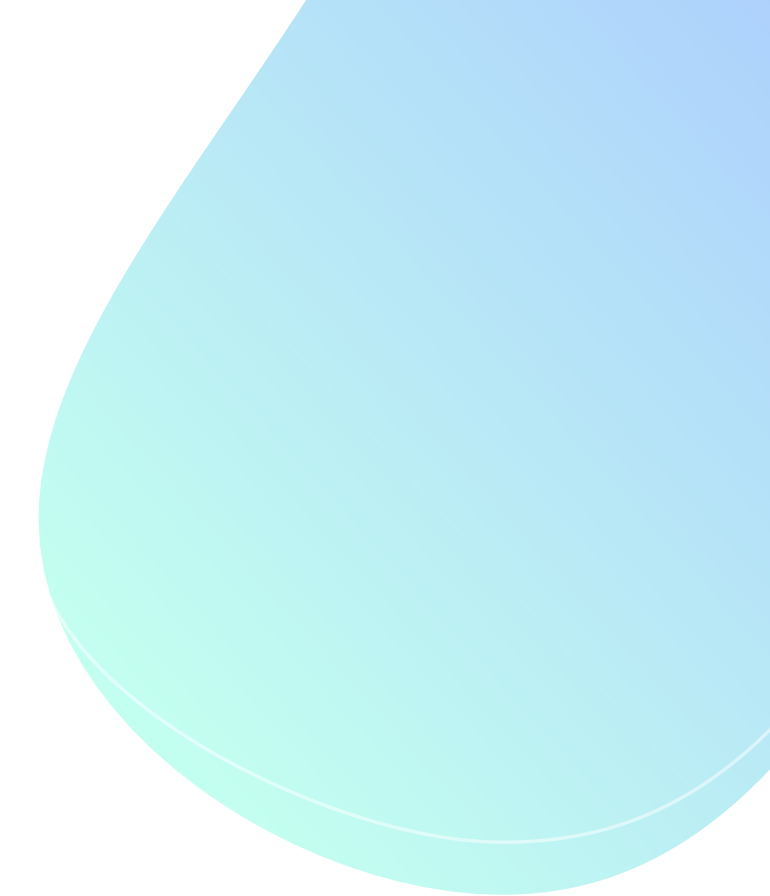
This background is drawn by a WebGL 1 fragment shader. Its source:

```glsl
precision highp float;

uniform vec2 u_resolution;

const float ASPECT = 0.8594;           // design width in canvas heights
const vec3 PAPER = vec3(1.0);
const vec3 MINT = vec3(0.765, 1.0, 0.94);
const vec3 SKY = vec3(0.68, 0.82, 0.99);
const vec2 GRADIENT_DIR = vec2(0.74, 0.67);
const float GRADIENT_START = 0.25;
const float GRADIENT_END = 1.31;
const float LINE_HALF_WIDTH = 0.0019;
const float LINE_OPACITY = 0.5;
const int SEGMENTS = 24;

// Joints shared by neighbouring curves
const vec2 BLOB_LEFT = vec2(0.043, 0.421);
const vec2 BLOB_BOTTOM = vec2(0.560, 0.0013);
const vec2 LINE_BOTTOM = vec2(0.560, 0.060);

vec2 bezier(vec2 a, vec2 b, vec2 c, vec2 d, float t) {
  vec2 bc = mix(b, c, t);
  vec2 left = mix(mix(a, b, t), bc, t);
  vec2 right = mix(bc, mix(c, d, t), t);
  return mix(left, right, t);
}

float segmentDistance(vec2 p, vec2 a, vec2 b) {
  vec2 ap = p - a;
  vec2 ab = b - a;
  return length(ap - ab * clamp(dot(ap, ab) / dot(ab, ab), 0.0, 1.0));
}

// x: distance to the curve, y: -1 for an odd count of crossings to the left
vec2 curveField(vec2 p, vec2 a, vec2 b, vec2 c, vec2 d) {
  vec2 field = vec2(10.0, 1.0);
  vec2 from = a;
  for (int i = 1; i <= SEGMENTS; i++) {
    vec2 to = bezier(a, b, c, d, float(i) / float(SEGMENTS));
    field.x = min(field.x, segmentDistance(p, from, to));
    if ((from.y > p.y) != (to.y > p.y)) {
      float crossing = mix(from.x, to.x, (p.y - from.y) / (to.y - from.y));
      if (crossing < p.x) field.y = -field.y;
    }
    from = to;
  }
  return field;
}

// Signed distance to the blob, open towards the top right
float blobDistance(vec2 p) {
  vec2 side = curveField(p, vec2(0.343, 1.002), vec2(0.202, 0.785),
                         vec2(0.043, 0.596), BLOB_LEFT);
  vec2 belly = curveField(p, BLOB_LEFT, vec2(0.043, 0.186),
                          vec2(0.339, 0.0013), BLOB_BOTTOM);
  vec2 tail = curveField(p, BLOB_BOTTOM, vec2(0.651, 0.0013),
                         vec2(0.755, 0.030), vec2(0.861, 0.143));
  return min(side.x, min(belly.x, tail.x)) * side.y * belly.y * tail.y;
}

float lineDistance(vec2 p) {
  float left = curveField(p, vec2(0.056, 0.332), vec2(0.120, 0.190),
                          vec2(0.391, 0.060), LINE_BOTTOM).x;
  float right = curveField(p, LINE_BOTTOM, vec2(0.651, 0.060),
                           vec2(0.755, 0.081), vec2(0.861, 0.187)).x;
  return min(left, right);
}

// Coverage of a shape with a one pixel soft edge
float coverage(float dist, float pixel) {
  return clamp(0.5 - dist / pixel, 0.0, 1.0);
}

void main() {
  vec2 p = gl_FragCoord.xy / u_resolution * vec2(ASPECT, 1.0);
  float pixel = 1.0 / u_resolution.y;

  // Diagonal gradient fill
  float t = (dot(p, GRADIENT_DIR) - GRADIENT_START) / (GRADIENT_END - GRADIENT_START);
  vec3 fill = mix(MINT, SKY, clamp(t, 0.0, 1.0));

  // Thin pale line inside the blob
  float line = coverage(lineDistance(p) - LINE_HALF_WIDTH, pixel);
  fill = mix(fill, PAPER, LINE_OPACITY * line);

  gl_FragColor = vec4(mix(PAPER, fill, coverage(blobDistance(p), pixel)), 1.0);
}
```
